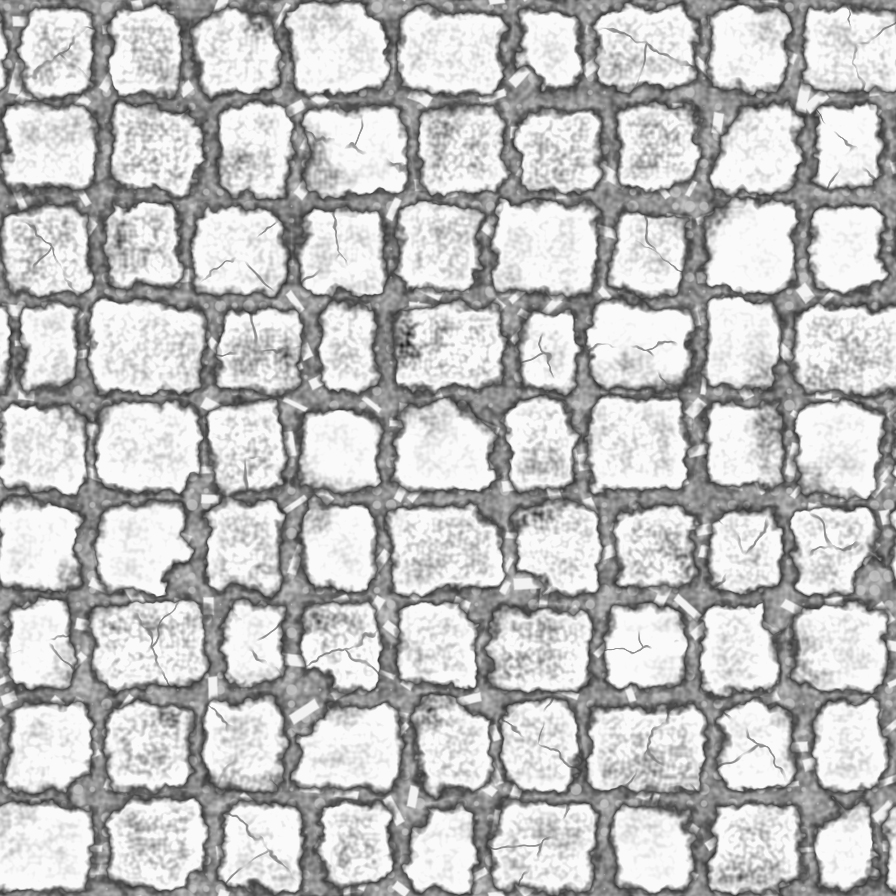
Write a three.js fragment shader that draws this texture map.

```glsl
// Worn grey cobblestones, nine by nine, set in gritty mortar with chips; tiles seamlessly.
varying vec2 vUv;

const float STONES = 9.0;         // repeats across and down
const float JOINT_JITTER = 0.34;  // lengths below are in stone pitches
const float JOINT_GAP = 0.055;
const float CORNER_RADIUS = 0.17;
const float TILT = 0.16;
const float EDGE_WARP = 0.085;
const float EDGE_ROUGHNESS = 0.075;
const float RIM_WIDTH = 0.065;
const float CRACK_WIDTH = 0.012;
const float CRACKED_SHARE = 0.45;
const float BITTEN_SHARE = 0.28;
const float SHARD_CELLS = 30.0;
const float SHARD_SHARE = 0.45;
const float PEBBLE_CELLS = 63.0;
const float MORTAR_GREY = 0.58;
const float RIM_GREY = 0.25;
const float CHIP_GREY = 0.95;

vec2 wrapCell(vec2 cell, float period) { return floor(mod(cell + 0.5, period)); }

float hash(vec2 p) { return fract(sin(dot(p, vec2(127.1, 311.7))) * 4375.85); }

mat2 rotation(float a) { return mat2(cos(a), sin(a), -sin(a), cos(a)); }

float gradientAt(vec2 cell, vec2 offset, float period) {
  float a = 6.2832 * hash(wrapCell(cell, period) + 0.37);
  return dot(vec2(cos(a), sin(a)), offset);
}

// Periodic gradient noise, about -0.7 to 0.7
float noise(vec2 uv, float period) {
  vec2 p = uv * period, i = floor(p), f = p - i;
  vec2 w = f * f * f * (f * (f * 6.0 - 15.0) + 10.0);
  vec2 e = vec2(1.0, 0.0);
  return mix(
    mix(gradientAt(i, f, period), gradientAt(i + e, f - e, period), w.x),
    mix(gradientAt(i + e.yx, f - e.yx, period), gradientAt(i + 1.0, f - 1.0, period), w.x), w.y);
}

float fbm(vec2 uv, float period) {
  float sum = 0.0, gain = 1.0;
  for (int k = 0; k < 3; k++) {
    sum += gain * noise(uv, period);
    period *= 2.0;
    gain *= 0.55;
  }
  return sum;
}

float boxDistance(vec2 p, vec2 halfSize, float radius) {
  vec2 q = abs(p) - halfSize + radius;
  return length(max(q, 0.0)) + min(max(q.x, q.y), 0.0) - radius;
}

float jointX(vec2 cell) { return cell.x + JOINT_JITTER * (hash(wrapCell(cell, STONES)) - 0.5); }

// Signed distance to one stone; local receives the position about its centre
float stoneDistance(vec2 p, vec2 cell, out vec2 local) {
  vec2 id = wrapCell(cell, STONES);
  float left = jointX(cell), right = jointX(cell + vec2(1.0, 0.0));
  vec2 centre = vec2(0.5 * (left + right), cell.y + 0.5 + 0.07 * (hash(id + 2.3) - 0.5));
  vec2 halfSize = vec2(0.5 * (right - left) - JOINT_GAP - 0.05 * hash(id + 4.1), 0.46 - 0.06 * hash(id + 5.7));
  local = rotation(TILT * (hash(id + 7.9) - 0.5)) * (p - centre);
  float d = boxDistance(local, halfSize, CORNER_RADIUS);
  // Broken corner
  vec2 corner = halfSize * sign(vec2(hash(id + 8.3), hash(id + 9.6)) - 0.5);
  float bite = 0.16 + 0.14 * hash(id + 3.2) - length(local - corner);
  return hash(id + 6.4) < BITTEN_SHARE ? max(d, bite) : d;
}

float shardMask(vec2 uv) {
  vec2 p = uv * SHARD_CELLS, base = floor(p);
  float d = 1.0;
  for (int y = -1; y <= 1; y++) for (int x = -1; x <= 1; x++) {
    vec2 cell = base + vec2(x, y), id = wrapCell(cell, SHARD_CELLS);
    vec2 q = rotation(6.2832 * hash(id + 1.7)) * (p - cell - vec2(hash(id + 2.9), hash(id + 3.3)));
    q.y += q.x * 0.25 * (hash(id + 8.8) - 0.5);
    vec2 size = vec2(mix(0.2, 0.55, hash(id + 4.6)), mix(0.07, 0.2, hash(id + 5.2)));
    if (hash(id + 6.1) < SHARD_SHARE) d = min(d, boxDistance(q, size, 0.02));
  }
  return 1.0 - smoothstep(-0.04, 0.05, d);
}

float mortarShade(vec2 uv, float d) {
  float grey = MORTAR_GREY + 0.2 * fbm(uv, 36.0) + 0.2 * noise(uv, 150.0);
  vec2 p = uv * PEBBLE_CELLS, id = wrapCell(floor(p), PEBBLE_CELLS);
  float pebble = length(fract(p) - 0.5) - mix(-0.25, 0.42, hash(id + 1.4));
  grey = mix(grey, 0.8, 0.7 * (1.0 - smoothstep(-0.1, 0.06, pebble)));
  grey = mix(grey, CHIP_GREY, shardMask(uv));
  return grey * mix(0.5, 1.0, smoothstep(0.0, 0.08, d));
}

// Dark wavering line with one side branch
float crackMask(vec2 q, vec2 id, vec2 uv) {
  q = rotation(6.2832 * hash(id + 1.9)) * q + 0.07 * vec2(noise(uv, 45.0), fbm(uv, 40.0));
  vec2 b = rotation(0.8 + hash(id + 2.6)) * q;
  float d = min(abs(q.y), b.x > 0.0 ? abs(b.y) : 1.0);
  float broken = smoothstep(-0.25, 0.15, noise(uv, 31.0));
  return step(hash(id + 7.2), CRACKED_SHARE) * broken * (1.0 - smoothstep(0.3, 1.8, d / CRACK_WIDTH));
}

float stoneShade(vec2 uv, vec2 q, vec2 id, float depth) {
  float inner = smoothstep(0.0, 0.2, depth), blotch = fbm(uv, 24.0);
  float grain = noise(uv, 170.0) + 0.7 * noise(uv, 95.0);
  float tone = mix(0.1, 0.42, hash(id + 3.8));
  float grey = 1.04 - tone * inner * max(0.45 + 0.8 * blotch + 0.9 * grain, 0.0);
  // Soft soiling on one side
  vec2 side = rotation(6.2832 * hash(id + 5.5)) * vec2(1.0, 0.0);
  float soil = smoothstep(0.12, 0.5, dot(q, side) + 0.25 * blotch) * hash(id + 9.1);
  grey -= soil * (0.4 + 0.35 * grain);
  grey = mix(grey, 0.45, 0.8 * crackMask(q, id, uv));
  float rim = RIM_WIDTH * (1.0 + 1.1 * noise(uv, 20.0));
  return mix(RIM_GREY, min(grey, 1.0), smoothstep(-0.02, rim, depth));
}

void main() {
  vec2 warp = vec2(noise(vUv, 27.0), noise(vUv + 0.5, 28.0));
  vec2 p = vUv * STONES + EDGE_WARP * warp, base = floor(p), local = vec2(0.0), id = base;
  float d = 9.0;
  for (int y = -1; y <= 1; y++) for (int x = -1; x <= 1; x++) {
    vec2 cell = base + vec2(x, y), q;
    float candidate = stoneDistance(p, cell, q);
    if (candidate < d) { d = candidate; local = q; id = wrapCell(cell, STONES); }
  }
  d += EDGE_ROUGHNESS * fbm(vUv, 48.0);
  float grey = mix(stoneShade(vUv, local, id, -d), mortarShade(vUv, d), smoothstep(-0.01, 0.015, d));
  gl_FragColor = vec4(vec3(clamp(grey, 0.0, 0.98)), 1.0);
}
```
